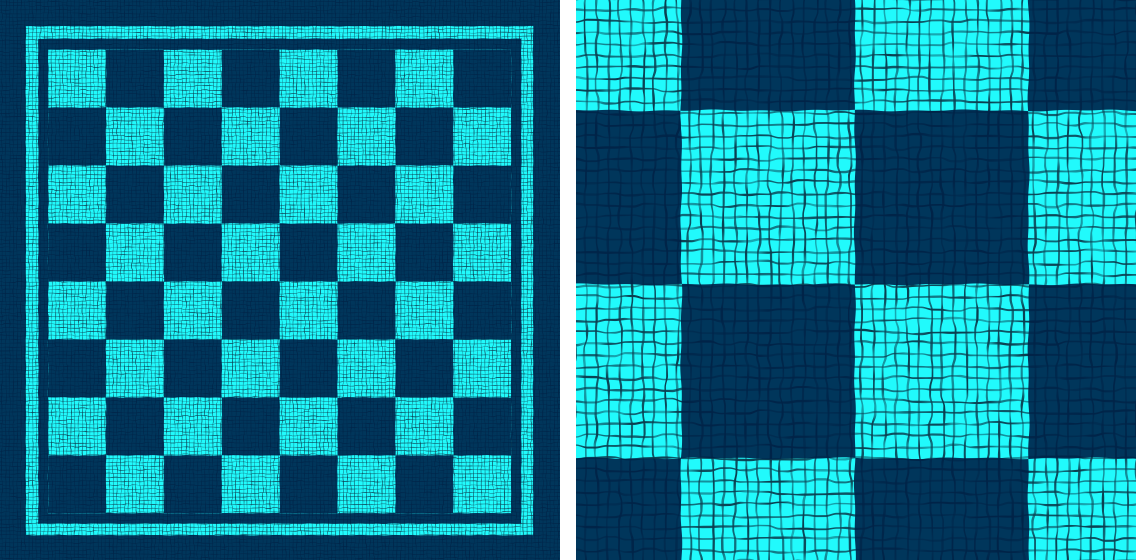
Left: the whole. Right: its middle third, enlarged.
Reproduce this pattern procedurally as a WebGL 2 fragment shader.

```glsl
#version 300 es
precision highp float;
// Woven cyan and navy checkerboard, eight by eight, inside a thin square frame.

uniform vec2 u_resolution;
out vec4 fragColor;

const float CELLS = 8.0;
const float THREADS = 146.0;
const vec2 BOARD_MIN = vec2(0.0859, 0.0833);
const vec2 BOARD_MAX = vec2(0.9128, 0.9115);
const vec2 FRAME_OUT_MIN = vec2(0.0462, 0.0443);
const vec2 FRAME_OUT_MAX = vec2(0.9518, 0.9531);
const vec2 FRAME_IN_MIN = vec2(0.0684, 0.0651);
const vec2 FRAME_IN_MAX = vec2(0.9310, 0.9310);

const vec3 NAVY = vec3(0.00, 0.21, 0.355);
const vec3 NAVY_GAP = vec3(0.00, 0.09, 0.23);
const vec3 CYAN = vec3(0.13, 0.98, 0.99);
const vec3 CYAN_GAP = vec3(0.04, 0.24, 0.31);

float hash(vec2 p) {
    vec3 q = fract(vec3(p.xyx) * 0.1031);
    q += dot(q, q.yzx + 33.33);
    return fract((q.x + q.y) * q.z);
}

// Smooth random value along one thread, different for every row.
float threadNoise(float along, float row) {
    float i = floor(along);
    float t = smoothstep(0.2, 0.8, fract(along));
    return mix(hash(vec2(i, row)), hash(vec2(i + 1.0, row)), t);
}

// Antialiased coverage of an axis-aligned rectangle.
float rectangle(vec2 p, vec2 low, vec2 high, float pixel) {
    vec2 inside = min(p - low, high - p);
    return clamp(min(inside.x, inside.y) / pixel + 0.5, 0.0, 1.0);
}

// Antialiased checker: 1 where the cell indices add up to an odd number.
float checker(vec2 p, float pixel) {
    vec2 wave = abs(mod(p + 0.5, 2.0) - 1.0) - 0.5;
    vec2 side = clamp(2.0 * wave / pixel, -1.0, 1.0);
    return 0.5 - 0.5 * side.x * side.y;
}

// Dark gap between neighbouring threads, with uneven position, width and depth.
float threadGap(float across, float along, float pixel, float seed) {
    float row = floor(across);
    float key = row + seed;
    float jog = 0.30 * (threadNoise(along * 0.6, key) - 0.5);
    float sway = 0.05 * sin(along * 0.37 + key * 2.4);
    float halfWidth = 0.06 + 0.05 * threadNoise(along * 0.8, key + 300.0);
    float depth = 0.4 + 0.6 * threadNoise(along * 0.5, key + 600.0);
    float distanceToGap = abs(across - row - 0.5 - jog - sway);
    float cover = clamp((halfWidth - distanceToGap) / pixel + 0.5, 0.0, 1.0);
    return depth * min(cover, 2.0 * halfWidth / pixel);
}

// Combined horizontal and vertical gaps of the cloth.
float weave(vec2 p, float pixel) {
    vec2 t = p * THREADS;
    float warp = threadGap(t.x, t.y, pixel * THREADS, 11.0);
    float weft = threadGap(t.y, t.x, pixel * THREADS, 1511.0);
    return 1.0 - (1.0 - warp) * (1.0 - weft);
}

// Slight irregularity of the printed edges.
vec2 edgeWobble(vec2 p) {
    return 0.0003 * (sin(p.yx * 83.0 + 1.7) + sin(p.yx * 211.0 + p * 19.0));
}

void main() {
    float shortSide = min(u_resolution.x, u_resolution.y);
    vec2 p = (gl_FragCoord.xy - 0.5 * u_resolution) / shortSide + 0.5;
    float pixel = 1.0 / shortSide;
    vec2 q = p + edgeWobble(p);

    // Printed areas: checkered board and frame.
    vec2 cell = (BOARD_MAX - BOARD_MIN) / CELLS;
    float board = rectangle(q, BOARD_MIN, BOARD_MAX, pixel)
                * checker((q - BOARD_MIN) / cell, pixel / cell.x);
    float frame = rectangle(q, FRAME_OUT_MIN, FRAME_OUT_MAX, pixel)
                * (1.0 - rectangle(q, FRAME_IN_MIN, FRAME_IN_MAX, pixel));
    float printed = max(board, frame);

    // Cloth: each area has its own thread and gap colour.
    float gap = weave(p, pixel);
    vec3 navyCloth = mix(NAVY, NAVY_GAP, 0.6 * gap);
    vec3 cyanCloth = mix(CYAN, CYAN_GAP, gap);
    fragColor = vec4(mix(navyCloth, cyanCloth, printed), 1.0);
}
```
